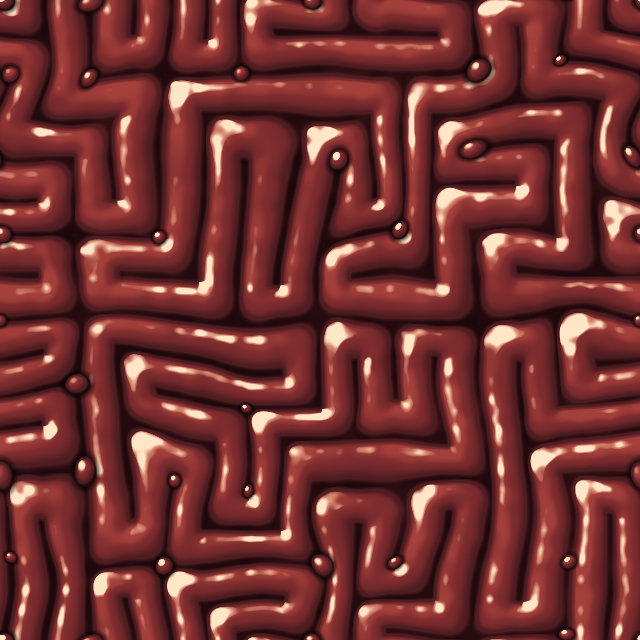
Reproduce this texture procedurally as a three.js fragment shader.

```glsl
varying vec2 vUv;

float hash(vec2 p) {
  vec3 q = fract(p.xyx * vec3(0.1031, 0.1030, 0.0973) + 0.37);
  q += dot(q, q.yzx + 33.33);
  return fract((q.x + q.y) * q.z);
}

// Value noise that wraps after n cells across the canvas
float noise(vec2 uv, float n) {
  vec2 p = uv * n;
  vec2 i = floor(p);
  vec2 f = fract(p);
  f = f * f * (3.0 - 2.0 * f);
  vec2 a = mod(i, n);
  vec2 b = mod(i + 1.0, n);
  return mix(mix(hash(a), hash(vec2(b.x, a.y)), f.x),
             mix(hash(vec2(a.x, b.y)), hash(b), f.x), f.y);
}

// Each block of the 8 x 8 maze reaches out to one random neighbour
vec2 reach(vec2 block) {
  float h = hash(mod(block, 8.0) + 41.0) * 4.0;
  vec2 axis = mod(floor(h), 2.0) < 0.5 ? vec2(1.0, 0.0) : vec2(0.0, 1.0);
  return h < 2.0 ? axis : -axis;
}

bool joined(vec2 block, vec2 dir) {
  return dot(reach(block), dir) > 0.5 || dot(reach(block + dir), dir) < -0.5;
}

// Tube winding around the maze: xy is the direction across it, z the offset
vec3 tube(vec2 p) {
  vec2 block = floor(p / 2.0);
  vec2 f = p - 2.0 * block - 1.0;
  vec2 side = step(0.0, f) * 2.0 - 1.0;
  vec2 u = abs(f);
  bool linkX = joined(block, vec2(side.x, 0.0));
  bool linkY = joined(block, vec2(0.0, side.y));
  if (linkX && !linkY) return vec3(0.0, side.y, u.y - 0.5);
  if (linkY && !linkX) return vec3(side.x, 0.0, u.x - 0.5);
  // Bends are squarish quarter rings that swell into the outer corner
  vec2 q = (linkX ? 1.0 - u : u) + 1e-4;
  float ring = pow(pow(q.x, 2.5) + pow(q.y, 2.5), 0.4);
  vec2 across = normalize(pow(q, vec2(1.5))) * side;
  float bend = 2.0 * q.x * q.y / dot(q, q);
  float offset = ring - 0.5;
  if (offset > 0.0) offset *= 1.0 - 0.27 * bend * bend;
  return vec3(linkX ? -across : across, offset);
}

// Wet flesh: shaded body with broken, beaded highlights
vec3 flesh(vec3 normal) {
  float lit = dot(normal, vec3(-0.36, 0.37, 0.857));
  float rim = length(normal.xy);
  float tone = max(lit, 0.0) * (1.0 - smoothstep(0.55, 1.05, rim));
  tone += 0.10 * (noise(vUv, 44.0) - 0.5) + 0.14 * (noise(vUv, 11.0) - 0.5);

  vec3 color = mix(vec3(0.11, 0.03, 0.045), vec3(0.31, 0.115, 0.13), smoothstep(-0.08, 0.30, tone));
  color = mix(color, vec3(0.49, 0.17, 0.18), smoothstep(0.38, 0.84, tone));
  color = mix(color, vec3(0.64, 0.25, 0.23), smoothstep(0.80, 0.98, tone));

  // Compressed peak keeps the bend highlights small and broken
  float gloss = min(lit, 0.93) + 0.35 * max(lit - 0.93, 0.0);
  gloss -= 0.045 * noise(vUv, 64.0) + 0.035 * noise(vUv, 14.0);
  color = mix(color, vec3(0.83, 0.52, 0.43), smoothstep(0.880, 0.897, gloss));
  return mix(color, vec3(1.0, 0.90, 0.78), smoothstep(0.894, 0.906, gloss));
}

void main() {
  // Gentle bending of the 16 x 16 grid of tube pieces
  vec2 p = vUv * 16.0;
  p += 0.9 * (vec2(noise(vUv, 4.0), noise(vUv + 0.37, 4.0)) - 0.5);
  p += 0.44 * (vec2(noise(vUv + 0.61, 10.0), noise(vUv + 0.19, 10.0)) - 0.5);

  vec3 t = tube(p);
  float width = 0.485 + 0.04 * noise(vUv, 9.0);
  float s = clamp(t.z / width, -1.0, 1.0);
  vec3 color = flesh(vec3(t.xy * s, sqrt(1.0 - s * s)));
  color = mix(color, vec3(0.15, 0.04, 0.02), smoothstep(0.53, 0.60, t.z));

  // Small beads in some gaps where block corners meet
  vec2 corner = floor(p / 2.0 + 0.5);
  vec2 id = mod(corner, 8.0);
  float radius = 0.14 + 0.18 * hash(id + 17.0);
  vec2 b = (p - 2.0 * corner) / radius;
  float reachOut = length(b);
  if (hash(id + 73.0) < 0.36) {
    color *= mix(0.4, 1.0, smoothstep(0.9, 1.5, reachOut));
    vec2 slope = b / max(reachOut, 1.0);
    vec3 bead = flesh(vec3(slope, sqrt(max(1.0 - dot(slope, slope), 0.0))));
    color = mix(bead, color, smoothstep(0.88, 1.04, reachOut));
  }
  gl_FragColor = vec4(color, 1.0);
}
```
